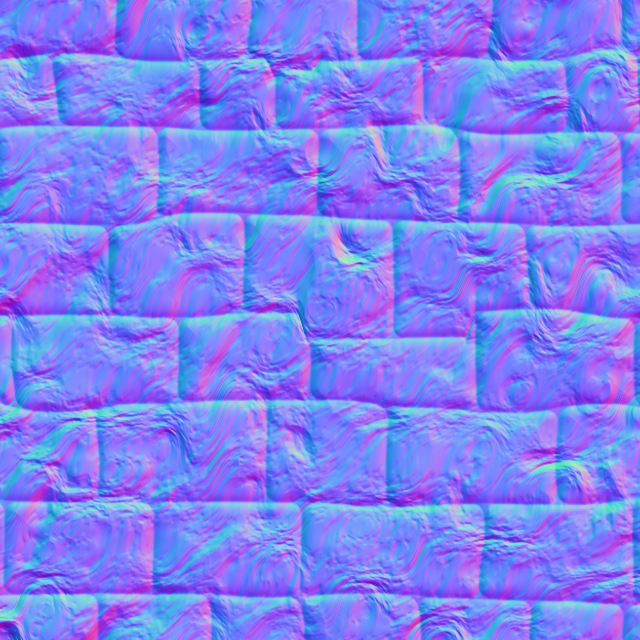
Give the GLSL for this texture map, as a three.js fragment shader.

```glsl
// Tangent-space normal map of a coursed rubble wall with rounded, rough-hewn stones.
varying vec2 vUv;

// Courses run from bottom to top: four in LOW, four in HIGH.
const vec4 BED_LOW = vec4(0.0625, 0.219, 0.366, 0.512);
const vec4 BED_HIGH = vec4(0.657, 0.796, 0.912, 1.1);
const vec4 FIRST_LOW = vec4(0.152, 0.241, 0.150, 0.020);     // first joint of the course
const vec4 FIRST_HIGH = vec4(0.169, 0.245, 0.087, 0.182);
const vec4 LENGTH_LOW = vec4(0.167, 0.248, 0.240, 0.240);    // mean stone length
const vec4 LENGTH_HIGH = vec4(0.219, 0.241, 0.190, 0.195);
const vec4 SWING_LOW = vec4(0.015, -0.018, 0.031, 0.016);    // uneven stone lengths
const vec4 SWING_HIGH = vec4(-0.013, 0.014, 0.042, 0.015);
const vec4 NOTCH_WIDE = vec4(3.0, 0.472, 0.735, 0.038);      // bed, start, end, depth
const vec4 NOTCH_SMALL = vec4(6.0, 0.420, 0.495, 0.017);

const float BED_WAVE = 0.022;
const float JOINT_WAVE = 0.012;
const float CORNER = 0.017;
const float GROOVE_SOFT = 0.0028;
const float EDGE_WIDTH = 0.0075;
const float EDGE_DEPTH = 0.0125;
const float PILLOW_WIDTH = 0.035;
const float PILLOW_DEPTH = 0.005;
const float MAX_EDGE_SLOPE = 1.35;
const float SHADED_SIDE = 0.7;       // strength of right and bottom edges
const float GRAIN_SCALE = 13.0;
const float GRAIN_DEPTH = 0.021;
const float SAMPLE_STEP = 0.0015;

float hash(vec2 p) {
  vec3 q = fract(vec3(p.xyx) * 0.1031);
  q += dot(q, q.yzx + 33.33);
  return fract((q.x + q.y) * q.z);
}

float noise(vec2 p) {
  vec2 i = floor(p), f = fract(p);
  f = f * f * f * (f * (f * 6.0 - 15.0) + 10.0);
  return mix(mix(hash(i), hash(i + vec2(1.0, 0.0)), f.x),
             mix(hash(i + vec2(0.0, 1.0)), hash(i + vec2(1.0)), f.x), f.y);
}

float pick(vec4 low, vec4 high, float i) {
  vec4 slot = vec4(0.0, 1.0, 2.0, 3.0);
  return dot(low, step(abs(slot - i), vec4(0.5)))
       + dot(high, step(abs(slot + 4.0 - i), vec4(0.5)));
}

float notch(vec4 n, float i, float x) {
  float span = smoothstep(n.y - 0.009, n.y + 0.009, x)
             - smoothstep(n.z - 0.009, n.z + 0.009, x);
  return abs(n.x - i) < 0.5 ? n.w * span : 0.0;
}

// Height of the bed joint above course i
float bed(float i, float x) {
  float wave = noise(vec2(x * 7.0 + i * 3.7, i * 9.0 + 2.0)) - 0.5;
  return pick(BED_LOW, BED_HIGH, i) + BED_WAVE * wave
       - notch(NOTCH_WIDE, i, x) - notch(NOTCH_SMALL, i, x);
}

// Distance from the nearest mortar joint, rounded at the stone corners
float stoneDistance(vec2 p) {
  float course = 0.0, low = -0.1, high = 1.1;
  for (int i = 0; i < 7; i++) {
    float b = bed(float(i), p.x);
    if (p.y > b) { course = float(i) + 1.0; low = b; }
    else high = min(high, b);
  }
  float x = p.x + JOINT_WAVE * (noise(p * 11.0 + 5.0) - 0.5);
  float first = pick(FIRST_LOW, FIRST_HIGH, course);
  float len = pick(LENGTH_LOW, LENGTH_HIGH, course);
  float swing = pick(SWING_LOW, SWING_HIGH, course);
  float base = floor((x - first) / len), left = -1.0, right = 2.0;
  for (int k = -1; k <= 2; k++) {
    float n = base + float(k);
    float joint = first + n * len + swing * sin(n * 2.0944);
    if (x >= joint) left = max(left, joint);
    else right = min(right, joint);
  }
  vec2 gap = vec2(min(x - left, right - x), min(p.y - low, high - p.y));
  float inner = max(min(gap.x, gap.y) - CORNER, 0.0);
  return max(CORNER + inner - length(max(CORNER - gap, 0.0)), 0.0);
}

// Chiselled grain, stretched along the rising diagonal
float grain(vec2 p) {
  vec2 q = vec2(dot(p, vec2(0.77, 0.64)) * 0.6, dot(p, vec2(-0.64, 0.77))) * GRAIN_SCALE;
  q += 0.7 * noise(p * 16.0);
  float sum = 0.0, amp = 1.0;
  for (int i = 0; i < 5; i++) {
    float n = noise(q);
    sum += amp * (n - 0.35 * abs(2.0 * n - 1.0));
    q = mat2(1.98, 0.28, -0.28, 1.98) * q + 17.3;
    amp *= 0.5;
  }
  return sum * GRAIN_DEPTH * (0.7 + 0.6 * noise(p * 9.0 + 40.0));
}

// x: stone body, y: grain
vec2 relief(vec2 p) {
  float d = length(vec2(stoneDistance(p), GROOVE_SOFT));
  float body = -EDGE_DEPTH * exp(-d / EDGE_WIDTH) - PILLOW_DEPTH * exp(-d / PILLOW_WIDTH);
  return vec2(body, grain(p));
}

void main() {
  vec2 e = vec2(SAMPLE_STEP, 0.0);
  vec2 dx = (relief(vUv - e.xy) - relief(vUv + e.xy)) / (2.0 * SAMPLE_STEP);
  vec2 dy = (relief(vUv - e.yx) - relief(vUv + e.yx)) / (2.0 * SAMPLE_STEP);
  vec2 edge = vec2(dx.x, dy.x);
  edge /= max(1.0, length(edge) / MAX_EDGE_SLOPE);
  edge *= vec2(edge.x > 0.0 ? SHADED_SIDE : 1.0, edge.y < 0.0 ? SHADED_SIDE : 1.0);
  vec3 normal = normalize(vec3(edge + vec2(dx.y, dy.y), 1.0));
  gl_FragColor = vec4(normal * 0.5 + 0.5, 1.0);
}
```
